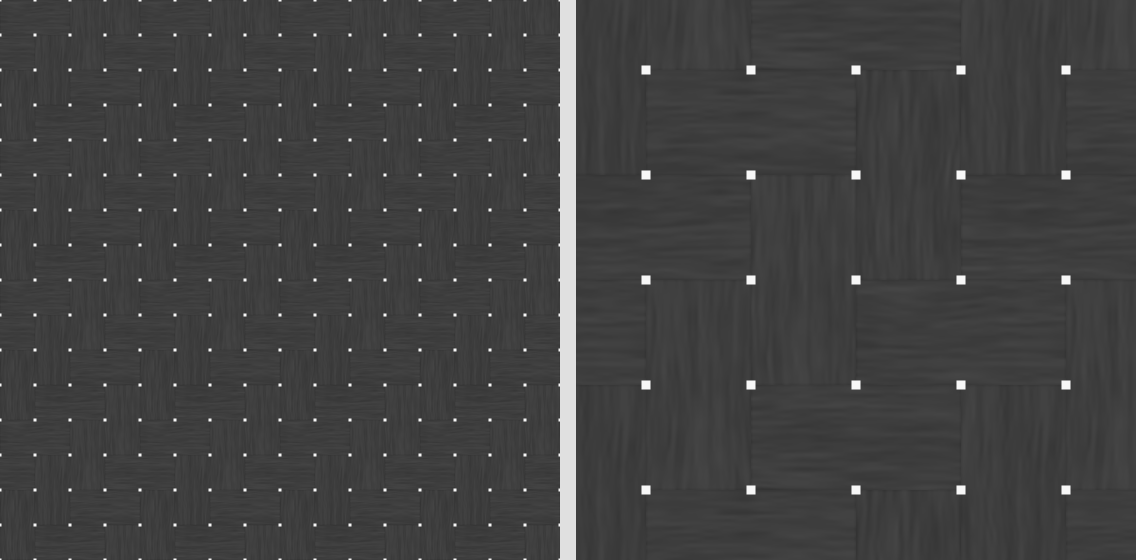
Left: the whole. Right: its middle third, enlarged.
A WebGL 1 fragment shader for this pattern:

```glsl
precision highp float;
// Dark basket-weave parquet: two-by-one planks step diagonally in a herringbone,
// each with fine streaky wood grain along its length, and a small white square
// inlay sits on every corner of the underlying square grid.

#define CELLS 16.0            // grid squares across and down, a multiple of PERIOD
#define PERIOD 4.0            // squares after which the weave and grain repeat
#define INLAY_HALF 0.043      // half side of an inlay, in squares
#define SEAM_WIDTH 0.022      // dark joint at plank edges, in squares
#define SEAM_DEPTH 0.018
#define GRAIN_DEPTH 0.070
#define PLANK_VARIATION 0.006
#define WOOD_COLOR vec3(0.243)
#define INLAY_COLOR vec3(0.97)

uniform vec2 u_resolution;

float hash(vec2 p) {
  return fract(sin(dot(p, vec2(127.1, 311.7))) * 43758.5453);
}

float valueNoise(vec2 p) {
  vec2 i = floor(p);
  vec2 f = fract(p);
  f = f * f * (3.0 - 2.0 * f);
  float low = mix(hash(i), hash(i + vec2(1.0, 0.0)), f.x);
  float high = mix(hash(i + vec2(0.0, 1.0)), hash(i + vec2(1.0, 1.0)), f.x);
  return mix(low, high, f.y);
}

// Streaks stretched along x, bent gently and centred on zero.
float woodGrain(vec2 p, float seed) {
  vec2 offset = vec2(seed * 37.0, seed * 91.0);
  p.y += 0.07 * (valueNoise(p * vec2(1.3, 1.8) + offset) - 0.5);
  float broad = valueNoise(p * vec2(0.8, 8.0) + offset) - 0.5;
  float fine = valueNoise(p * vec2(1.8, 22.0) + offset + 17.0) - 0.5;
  float fiber = valueNoise(p * vec2(6.0, 30.0) + offset + 53.0) - 0.5;
  return 0.22 * broad + 0.48 * fine + 0.30 * fiber;
}

// Plank coordinates: x along (0 to 2), y across (0 to 1), z a seed per plank.
vec3 plankAt(vec2 p) {
  vec2 cell = floor(p);
  float phase = mod(cell.x - cell.y + 3.0, 4.0);
  bool horizontal = phase < 1.5;
  vec2 anchor = cell;
  if (horizontal) anchor.x -= step(0.5, phase);
  else anchor.y -= 1.0 - step(2.5, phase);
  vec2 local = p - anchor;
  float seed = hash(mod(anchor, PERIOD) + 3.0);
  return vec3(horizontal ? local : local.yx, seed);
}

void main() {
  vec2 p = gl_FragCoord.xy / u_resolution * CELLS;
  float pixel = CELLS / min(u_resolution.x, u_resolution.y);

  // Wood: plank tone, grain and joint
  vec3 plank = plankAt(p);
  vec2 edge = min(plank.xy, vec2(2.0, 1.0) - plank.xy);
  float seam = 1.0 - smoothstep(0.0, SEAM_WIDTH + 0.5 * pixel, min(edge.x, edge.y));
  float shade = GRAIN_DEPTH * woodGrain(plank.xy, plank.z);
  shade += PLANK_VARIATION * (plank.z - 0.5) - SEAM_DEPTH * seam;
  vec3 color = WOOD_COLOR + shade;

  // Square inlays on the grid corners
  vec2 toCorner = abs(fract(p + 0.5) - 0.5);
  vec2 cover = clamp((INLAY_HALF - toCorner) / pixel + 0.5, 0.0, 1.0);
  color = mix(color, INLAY_COLOR, cover.x * cover.y);

  gl_FragColor = vec4(color, 1.0);
}
```
